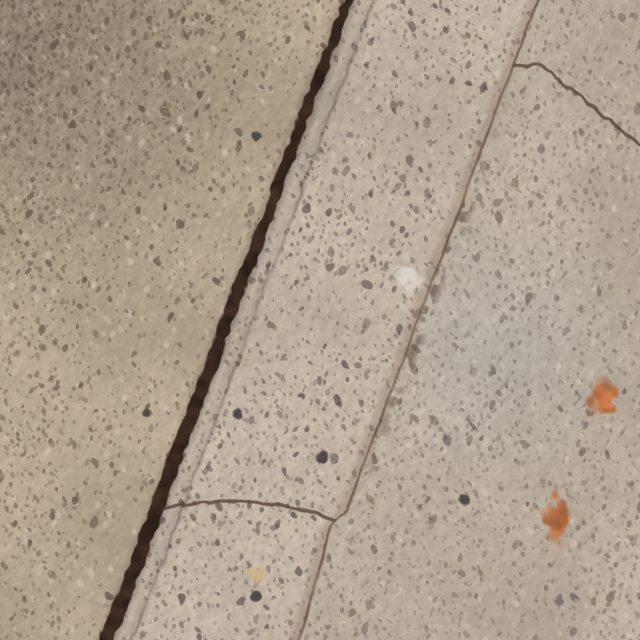
Give the GLSL for this texture, as a Shadertoy shader.

```glsl
// Weathered speckled concrete slabs with a dark diagonal gap, fine joints and rust stains.
const vec3 LEFT_TAN    = vec3(0.705, 0.640, 0.555);
const vec3 STRIP_PINK  = vec3(0.745, 0.690, 0.630);
const vec3 RIGHT_GREY  = vec3(0.715, 0.665, 0.605);
const vec3 PALE_GRAIN  = vec3(0.840, 0.795, 0.730);
const vec3 PIT_BROWN   = vec3(0.370, 0.300, 0.255);
const vec3 PIT_SLATE   = vec3(0.330, 0.295, 0.295);
const vec3 GAP_DARK    = vec3(0.205, 0.145, 0.115);
const vec3 JOINT_BROWN = vec3(0.385, 0.305, 0.250);
const vec3 RUST        = vec3(0.640, 0.330, 0.160);
const float GAP_SLOPE  = 0.377;   // horizontal drift per unit of height
const float GRAIN      = 0.13;
const float SOFTNESS   = 0.0016;

float hash(vec2 p) {
    vec3 q = fract(vec3(p.xyx) * 0.1031);
    q += dot(q, q.yzx + 33.33);
    return fract((q.x + q.y) * q.z);
}

float noise(vec2 p) {
    vec2 i = floor(p), f = fract(p);
    f = f * f * (3.0 - 2.0 * f);
    return mix(mix(hash(i), hash(i + vec2(1, 0)), f.x),
               mix(hash(i + vec2(0, 1)), hash(i + vec2(1, 1)), f.x), f.y);
}

float fbm(vec2 p) {
    float sum = 0.0, amp = 0.5;
    for (int i = 0; i < 4; i++) {
        sum += amp * noise(p);
        p = mat2(1.6, 1.2, -1.2, 1.6) * p + 7.3;
        amp *= 0.5;
    }
    return sum / 0.9375;
}

mat2 rotation(float a) { return mat2(cos(a), sin(a), -sin(a), cos(a)); }

// Soft band around zero distance
float band(float d, float halfWidth, float blur) {
    return 1.0 - smoothstep(halfWidth - blur, halfWidth + blur, abs(d));
}

// One irregular elongated dot per occupied grid cell
float speckles(vec2 p, float scale, float density, float blur) {
    p = rotation(0.6 + scale) * p * scale + scale;
    vec2 cell = floor(p);
    vec2 jitter = vec2(hash(cell + 11.0), hash(cell + 37.0)) - 0.5;
    vec2 q = rotation(hash(cell + 59.0) * 1.8 - scale) * (fract(p) - 0.5 - 0.45 * jitter);
    float size = mix(0.11, 0.27, hash(cell + 83.0));
    float d = length(q * vec2(0.85, 1.35)) + 0.16 * (noise(p * 4.0) - 0.5);
    float edge = blur * scale;
    float present = step(hash(cell), density) * mix(0.45, 1.0, hash(cell + 5.0));
    return present * (1.0 - smoothstep(size - edge, size + edge, d));
}

// Ragged round blot
float blot(vec2 p, vec2 centre, vec2 radius) {
    float d = length((p - centre) / radius) + 0.9 * (noise(p * 75.0) - 0.5);
    return 1.0 - smoothstep(0.5, 1.15, d);
}

// Small deep hole
float pit(vec2 p, vec2 centre, float radius) {
    return band(length(p - centre) + 0.004 * (noise(p * 150.0) - 0.5), radius, 0.0025);
}

void mainImage(out vec4 fragColor, in vec2 fragCoord) {
    vec2 uv = fragCoord / iResolution.xy;
    float blur = max(SOFTNESS, 0.8 / iResolution.y);
    float cloud = fbm(uv * 6.0);
    float ragged = noise(uv * 85.0) - 0.5;
    float wobble = 0.007 * (fbm(uv.yy * vec2(22.0, 9.0)) - 0.5);

    // Signed distances to the gap and the right-hand joint
    float gap = (uv.x - 0.167 - GAP_SLOPE * uv.y - wobble) * 0.936;
    float jointX = mix(0.468 + 0.27 * uv.y, 0.4655 + 0.3745 * uv.y,
                       smoothstep(0.175, 0.205, uv.y));
    float joint = (uv.x - jointX - wobble * 0.7) * 0.936;
    float onStrip = smoothstep(-0.002, 0.002, gap);
    float onRight = smoothstep(-0.002, 0.002, joint);
    float onLeft = 1.0 - onStrip;

    // Slab colours and broad weathering
    vec3 col = mix(mix(LEFT_TAN, STRIP_PINK, onStrip), RIGHT_GREY, onRight);
    col *= 1.0 + 0.16 * (cloud - 0.5);
    float corner = 1.0 - smoothstep(0.0, 0.55, length(uv - vec2(0.0, 1.0)));
    col *= 1.0 - 0.20 * corner;
    col += onRight * vec3(-0.01, 0.005, 0.025) * band(length(uv - vec2(0.77, 0.46)), 0.14, 0.13);

    // Fine grain and pale aggregate
    vec2 grainUv = rotation(-0.9) * uv * vec2(1.0, 1.0);
    float grain = 0.6 * noise(grainUv * vec2(95.0, 150.0)) + 0.4 * noise(uv * 230.0) - 0.5;
    col *= 1.0 + GRAIN * grain * (1.0 + corner);
    col = mix(col, PALE_GRAIN, 0.55 * speckles(uv + 3.0, 44.0, 0.30, blur * 1.6));

    // Dark speckles from coarse to fine, denser in the far left corner
    float crowd = 0.30 + 0.45 * (cloud - 0.5) + 0.35 * corner - 0.12 * band(gap + 0.04, 0.05, 0.04);
    vec3 pitColor = mix(PIT_BROWN, PIT_SLATE, onStrip * (0.4 + 0.6 * noise(uv * 20.0)));
    for (int i = 0; i < 4; i++) {
        float level = float(i);
        float dots = speckles(uv + level * 1.7, 34.0 + 15.0 * level, crowd * (0.55 + 0.27 * level), blur);
        col = mix(col, pitColor, dots * (0.72 - 0.09 * level) * (1.0 - 0.25 * onRight));
    }
    float holes = max(max(pit(uv, vec2(0.401, 0.788), 0.008), pit(uv, vec2(0.230, 0.354), 0.007)),
                      max(pit(uv, vec2(0.371, 0.353), 0.008), pit(uv, vec2(0.504, 0.286), 0.009)));
    holes = max(holes, max(pit(uv, vec2(0.725, 0.219), 0.008), pit(uv, vec2(0.400, 0.069), 0.009)));
    col = mix(col, PIT_SLATE * 0.75, 0.85 * holes);

    // Worn ledge and shallow groove beside the gap
    float groove = gap - 0.037 - 0.004 * ragged;
    col *= 1.0 - 0.07 * onStrip * (1.0 - smoothstep(0.0, 0.008, groove));
    col *= 1.0 - 0.20 * band(groove, 0.0018, 0.003) * (0.4 + noise(uv * 30.0));
    col = mix(col, PALE_GRAIN, 0.22 * band(gap - 0.022, 0.004, 0.006));

    // Stained right-hand joint
    float stain = band(joint + 0.006, 0.007, 0.007);
    col = mix(col, vec3(0.58, 0.49, 0.41), 0.42 * stain);
    float crumble = band(joint - 0.009, 0.008, 0.008) * smoothstep(0.46, 0.68, noise(uv * 62.0));
    col = mix(col, JOINT_BROWN, 0.6 * crumble * band(uv.y - 0.54, 0.22, 0.12));
    float jointLine = band(joint + 0.002 * ragged, 0.0019, blur * 1.3);
    col = mix(col, JOINT_BROWN, jointLine * (0.45 + 0.45 * noise(uv * 24.0)));

    // Hairline cracks across the strip and the right slab
    float crossCrack = uv.y - 0.217 + 1.1 * pow(uv.x - 0.36, 2.0) + 0.004 * ragged;
    float crossMask = band(crossCrack, 0.0027, blur) * onStrip * (1.0 - onRight);
    float sideCrack = (uv.y - 0.898 + 0.82 * max(uv.x - 0.846, 0.0)) * 0.8 + 0.008 * ragged;
    float sideMask = band(sideCrack, 0.0027, blur) * onRight;
    col = mix(col, JOINT_BROWN * 0.9, 0.82 * max(crossMask, sideMask));

    // Rust and pale deposits
    float rust = max(blot(uv, vec2(0.941, 0.378), vec2(0.025, 0.027)),
                     blot(uv, vec2(0.870, 0.190), vec2(0.022, 0.040)));
    col = mix(col, RUST * (0.85 + 0.5 * noise(uv * 60.0)), 0.78 * rust);
    col = mix(col, vec3(0.86, 0.84, 0.80), 0.85 * blot(uv, vec2(0.642, 0.564), vec2(0.026, 0.023)));
    col = mix(col, vec3(0.83, 0.70, 0.52), 0.7 * blot(uv, vec2(0.404, 0.104), vec2(0.017)));

    // Open gap with chipped edges
    float gapWidth = mix(0.0115, 0.0075, uv.y) + 0.006 * ragged;
    col *= 1.0 - 0.15 * band(gap, 0.014, 0.007);
    vec3 gapColor = GAP_DARK * (0.8 + 0.5 * noise(uv * 70.0));
    col = mix(col, gapColor, band(gap, gapWidth, blur * 1.2));

    fragColor = vec4(clamp(col, 0.0, 1.0), 1.0);
}
```
